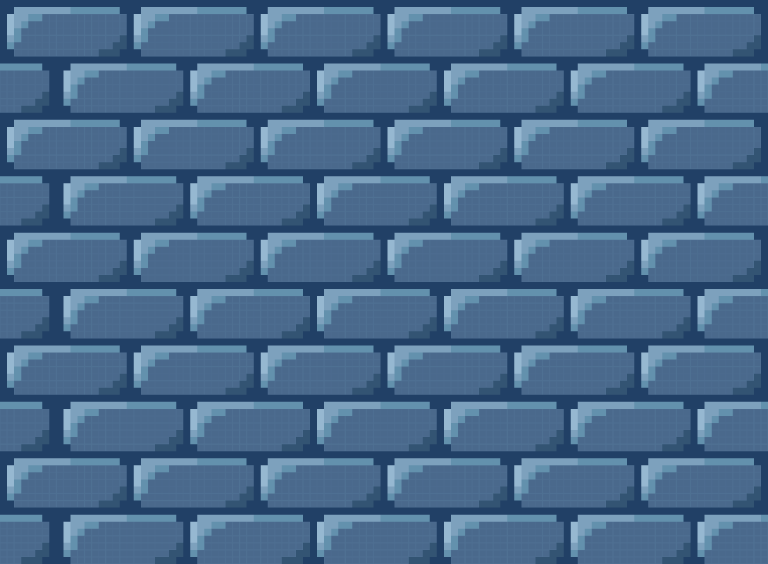
This texture is drawn by a Shadertoy shader. Its source:

```glsl
const vec2 GRID = vec2(109.0, 80.0);   // square cells across and down
const vec2 BRICK = vec2(18.0, 8.0);    // brick pitch in cells, joints included
const int SAMPLES = 4;                 // samples per pixel side

const vec3 MORTAR = vec3(0.13, 0.25, 0.40);
const vec3 FACE   = vec3(0.29, 0.41, 0.55);
const vec3 SHADE  = vec3(0.20, 0.33, 0.45);
const vec3 EDGE   = vec3(0.39, 0.57, 0.68);
const vec3 LIGHT  = vec3(0.49, 0.63, 0.74);
const vec3 GLINT  = vec3(0.59, 0.72, 0.82);

// Stepped outlines, one entry per cell row from the brick's top
const int LIGHT_END[7]   = int[7](9, 3, 2, 1, 1, 0, 0);
const int EDGE_END[7]    = int[7](16, 5, 3, 2, 2, 1, 0);
const int SHADE_START[7] = int[7](17, 17, 17, 17, 16, 15, 13);

float hash(float n) {
    return fract(sin(n * 12.9898) * 43758.547);
}

// Faint seams between cells, each with its own strength
float seam(float coord, float seed) {
    float nearest = floor(coord + 0.5);
    float line = 1.0 - smoothstep(0.04, 0.12, abs(coord - nearest));
    return line * mix(0.03, 0.22, hash(nearest + seed));
}

// Colour of one cell of a brick, counted from its top left
vec3 brickCell(ivec2 c, float seams) {
    bool sideEnd = c.x == 0 || c.x == 16;
    bool rowEnd = c.y == 0 || c.y == 6;
    if (sideEnd && rowEnd) return MORTAR;
    if (c.x == 0 && c.y >= 1 && c.y <= 3) return GLINT;
    if (c.x < LIGHT_END[c.y]) return LIGHT;
    if (c.x < EDGE_END[c.y]) return EDGE;
    if (c.x >= SHADE_START[c.y]) return SHADE;
    return mix(FACE, EDGE, seams);
}

// Wall colour at a point in cells, with y running down
vec3 wall(vec2 p) {
    vec2 cell = floor(p);
    float course = floor(cell.y / BRICK.y);
    float start = 1.0 + 8.0 * mod(course, 2.0);
    // Each course wraps around the canvas, leaving one spare joint cell
    float along = mod(cell.x - start + GRID.x, GRID.x);
    ivec2 local = ivec2(mod(along, BRICK.x), mod(cell.y, BRICK.y) - 1.0);
    bool spare = along > GRID.x - 1.5;
    if (spare || local.x > 16 || local.y < 0) return MORTAR;
    return brickCell(local, max(seam(p.x, 3.0), seam(p.y, 47.0)));
}

void mainImage(out vec4 fragColor, in vec2 fragCoord) {
    vec3 sum = vec3(0.0);
    // Average a grid of samples for smooth cell edges
    for (int j = 0; j < SAMPLES; j++) {
        for (int i = 0; i < SAMPLES; i++) {
            vec2 offset = (vec2(i, j) + 0.5) / float(SAMPLES) - 0.5;
            vec2 uv = (fragCoord + offset) / iResolution.xy;
            sum += wall(vec2(uv.x, 1.0 - uv.y) * GRID);
        }
    }
    fragColor = vec4(sum / float(SAMPLES * SAMPLES), 1.0);
}
```
